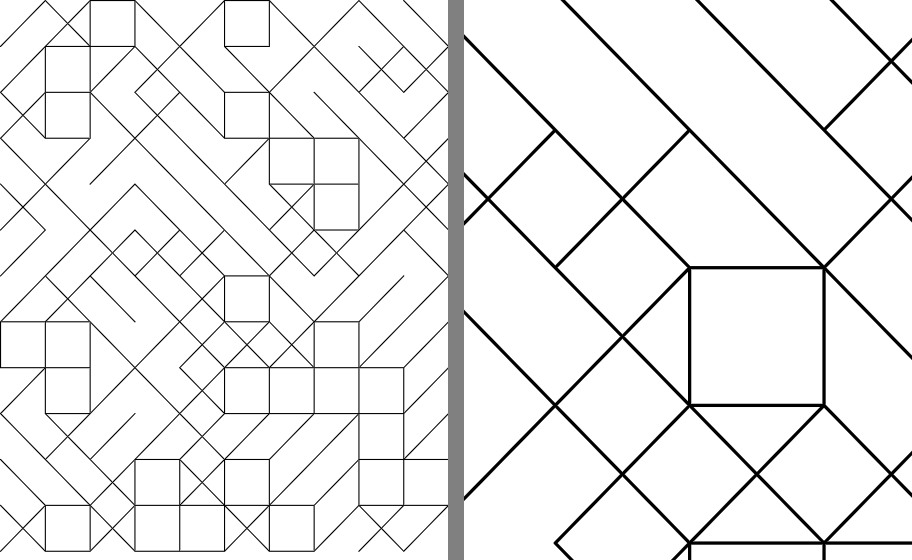
Left, the full canvas; right, a detail of the centre.
Write a Shadertoy shader that draws this pattern.

```glsl
// Random tiling of thin black lines: diagonals, crosses and outlined boxes on white.

// Integer hash of a cell, from 0 to 1
float hash(ivec2 cell) {
    uint h = uint(cell.x) * 1597334677u ^ uint(cell.y) * 3812015801u;
    h = (h ^ (h >> 16)) * 2246822519u;
    h = (h ^ (h >> 13)) * 3266489917u;
    return float((h ^ (h >> 16)) >> 8) / 16777216.0;
}

float segmentDistance(vec2 p, vec2 a, vec2 b) {
    vec2 ap = p - a, ab = b - a;
    return length(ap - ab * clamp(dot(ap, ab) / dot(ab, ab), 0.0, 1.0));
}

float boxOutlineDistance(vec2 p, vec2 halfSize) {
    vec2 q = abs(p) - halfSize;
    return abs(length(max(q, 0.0)) + min(max(q.x, q.y), 0.0));
}

// Distance to the motif of one cell; p is relative to the cell centre, y down
float motifDistance(vec2 p, vec2 halfSize, float pick) {
    if (pick < 0.22) return boxOutlineDistance(p, halfSize);

    vec2 flipped = halfSize * vec2(1.0, -1.0);
    float falling = segmentDistance(p, -halfSize, halfSize);
    float rising = segmentDistance(p, -flipped, flipped);
    if (pick < 0.41) return min(falling, rising);
    return pick < 0.67 ? falling : rising;
}

void mainImage(out vec4 fragColor, in vec2 fragCoord) {
    // Canvas width is one unit; rows count down from the top edge
    float pixel = 1.0 / iResolution.x;
    float lineWidth = 1.0 / 410.0;
    vec2 p = vec2(fragCoord.x, iResolution.y - fragCoord.y) * pixel - 0.5 * lineWidth;
    vec2 cellSize = vec2(0.1, 42.0 / 410.0);
    ivec2 home = ivec2(floor(p / cellSize));

    // Neighbours are included because lines straddle the cell borders
    float d = 1.0;
    for (int j = -1; j <= 1; j++) {
        for (int i = -1; i <= 1; i++) {
            ivec2 cell = home + ivec2(i, j);
            if (cell.x < 0 || cell.x >= 10 || cell.y < 0 || cell.y >= 12) continue;
            vec2 local = p - (vec2(cell) + 0.5) * cellSize;
            d = min(d, motifDistance(local, 0.5 * cellSize, hash(cell + 7)));
        }
    }

    // Black ink on white paper, edge smoothed over one pixel
    float ink = clamp((0.5 * lineWidth - d) / pixel + 0.5, 0.0, 1.0);
    fragColor = vec4(vec3(1.0 - ink), 1.0);
}
```
